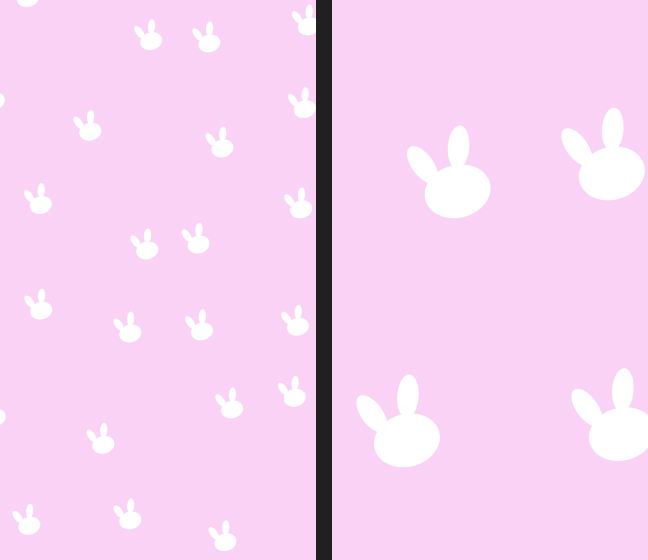
Left: the whole. Right: its middle third, enlarged.
Write a WebGL 2 fragment shader that draws this pattern.

```glsl
#version 300 es
precision highp float;

uniform vec2 u_resolution;
out vec4 outColor;

// Lengths are fractions of the canvas width, angles are in radians.
const vec3 PINK = vec3(0.977, 0.824, 0.965);
const vec3 WHITE = vec3(1.0);
const float CELL_SIZE = 0.326;
const float JITTER = 0.62;
const vec2 GRID_SHIFT = vec2(0.11, 0.07);

const vec2 HEAD_RADII = vec2(0.0352, 0.0278);
const float HEAD_TILT = 0.26;
const vec2 EAR_RADII = vec2(0.0113, 0.0229);
const vec2 UPRIGHT_EAR_POS = vec2(0.001, 0.0465);
const float UPRIGHT_EAR_TILT = -0.07;
const vec2 LEANING_EAR_POS = vec2(-0.037, 0.028);
const float LEANING_EAR_TILT = 0.63;

vec2 hash2(vec2 cell) {
    vec3 q = fract(vec3(cell.xyx) * vec3(0.1031, 0.1030, 0.0973) + 0.37);
    q += dot(q, q.yzx + 33.33);
    return fract((q.xx + q.yz) * q.zy);
}

// Approximate signed distance to an ellipse turned counterclockwise by tilt.
float tiltedEllipse(vec2 p, vec2 radii, float tilt) {
    float c = cos(tilt);
    float s = sin(tilt);
    vec2 local = vec2(c * p.x + s * p.y, c * p.y - s * p.x);
    float k = length(local / radii);
    float gradient = length(local / (radii * radii));
    return k * (k - 1.0) / max(gradient, 1e-4);
}

float bunny(vec2 p) {
    // Keep the centre of the head solidly inside.
    float head = tiltedEllipse(p, HEAD_RADII, HEAD_TILT);
    float upright = tiltedEllipse(p - UPRIGHT_EAR_POS, EAR_RADII, UPRIGHT_EAR_TILT);
    float leaning = tiltedEllipse(p - LEANING_EAR_POS, EAR_RADII, LEANING_EAR_TILT);
    float core = length(p) - 0.5 * HEAD_RADII.y;
    return min(min(head, core), min(upright, leaning));
}

// Nearest bunny among the jittered cells around p.
float scatteredBunnies(vec2 p) {
    vec2 home = floor(p / CELL_SIZE);
    float nearest = 1.0;
    for (int y = -1; y <= 1; y++) {
        for (int x = -1; x <= 1; x++) {
            vec2 cell = home + vec2(x, y);
            vec2 offset = 0.5 + JITTER * (hash2(cell + 17.0) - 0.5);
            nearest = min(nearest, bunny(p - (cell + offset) * CELL_SIZE));
        }
    }
    return nearest;
}

void main() {
    vec2 p = gl_FragCoord.xy / u_resolution.x;
    float pixel = 1.0 / u_resolution.x;
    float dist = scatteredBunnies(p + GRID_SHIFT);

    // Edges blend over about one pixel.
    float coverage = 1.0 - smoothstep(-0.7 * pixel, 0.7 * pixel, dist);
    outColor = vec4(mix(PINK, WHITE, coverage), 1.0);
}
```
